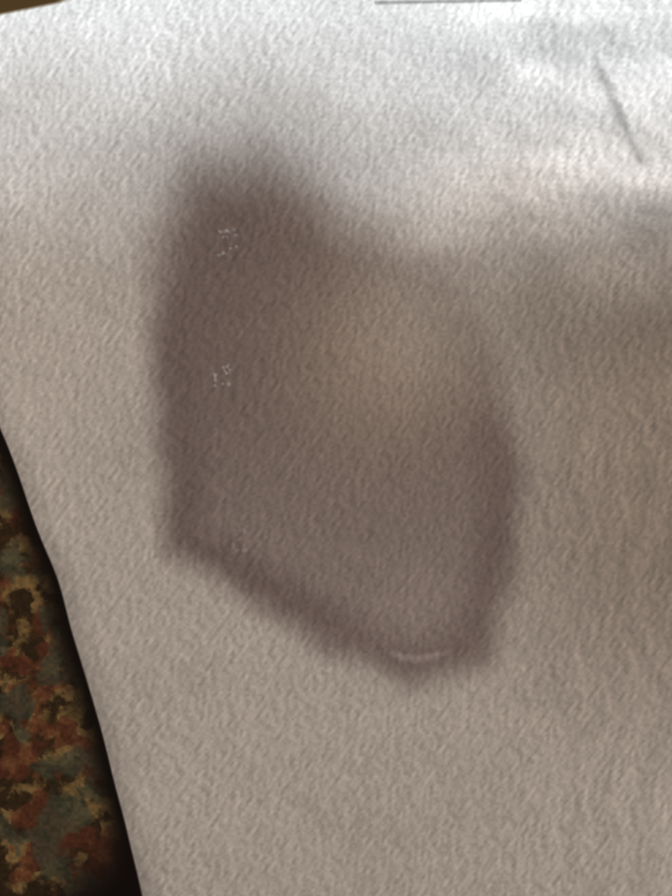
This texture is drawn by a Shadertoy shader. Its source:

```glsl
const vec3 CLOTH_LIGHT = vec3(0.90, 0.905, 0.905);
const vec3 CLOTH_MID = vec3(0.605, 0.555, 0.51);
const vec3 CLOTH_SHADE = vec3(0.51, 0.45, 0.40);
const vec3 STAIN_DARK = vec3(0.375, 0.315, 0.29);
const vec3 STAIN_WARM = vec3(0.50, 0.43, 0.375);
const vec3 STAIN_GREY = vec3(0.47, 0.412, 0.38);
const vec3 RUG_DARK = vec3(0.16, 0.115, 0.07);
const vec3 RUG_GOLD = vec3(0.38, 0.29, 0.17);
const vec3 RUG_RED = vec3(0.30, 0.15, 0.10);
const vec3 RUG_TEAL = vec3(0.21, 0.21, 0.16);
const vec3 GAP_BLACK = vec3(0.07, 0.05, 0.04);
const float NAP_SCALE = 190.0;
const float NAP_STRENGTH = 0.13;
const float RIPPLE_STRENGTH = 0.03;
const int FLECKS = 36;
const int CORNERS = 15;
const vec2 OUTLINE[CORNERS] = vec2[CORNERS](
    vec2(0.210, 0.805), vec2(0.290, 0.815), vec2(0.385, 0.755),
    vec2(0.515, 0.700), vec2(0.545, 0.610), vec2(0.583, 0.480),
    vec2(0.577, 0.370), vec2(0.543, 0.262), vec2(0.455, 0.236),
    vec2(0.375, 0.268), vec2(0.283, 0.323), vec2(0.186, 0.388),
    vec2(0.177, 0.505), vec2(0.168, 0.620), vec2(0.183, 0.740));

float hash(vec2 p) {
    return fract(sin(dot(p, vec2(127.1, 311.7))) * 43758.5453);
}

float noise(vec2 p) {
    vec2 i = floor(p), f = fract(p);
    f = f * f * (3.0 - 2.0 * f);
    return mix(mix(hash(i), hash(i + vec2(1, 0)), f.x),
               mix(hash(i + vec2(0, 1)), hash(i + vec2(1, 1)), f.x), f.y);
}

float fbm(vec2 p) {
    float sum = 0.0, gain = 0.5;
    for (int i = 0; i < 4; i++) {
        sum += gain * noise(p);
        p = mat2(1.6, 1.2, -1.2, 1.6) * p + 7.3;
        gain *= 0.5;
    }
    return sum;
}

float segment(vec2 p, vec2 a, vec2 b) {
    vec2 pa = p - a, ba = b - a;
    return length(pa - ba * clamp(dot(pa, ba) / dot(ba, ba), 0.0, 1.0));
}

float blob(vec2 p, vec2 center, vec2 radius) {
    vec2 q = (p - center) / radius;
    return exp(-dot(q, q));
}

// Signed distance to the stain outline, negative inside
float stainDistance(vec2 p) {
    float d = 10.0, side = 1.0;
    for (int i = 0, j = CORNERS - 1; i < CORNERS; j = i, i++) {
        vec2 a = OUTLINE[i], b = OUTLINE[j];
        d = min(d, segment(p, a, b));
        if ((a.y > p.y) != (b.y > p.y) &&
            p.x < a.x + (b.x - a.x) * (p.y - a.y) / (b.y - a.y)) side = -side;
    }
    return side * d;
}

vec3 rug(vec2 p, float edge) {
    vec2 q = p + 0.008 * vec2(fbm(p * 50.0), fbm(p * 50.0 + 9.0));
    vec3 col = mix(RUG_DARK, RUG_GOLD, smoothstep(0.40, 0.66, fbm(q * 65.0)));
    col = mix(col, RUG_RED, 0.65 * smoothstep(0.46, 0.60, fbm(q * 42.0 + 4.0)));
    col = mix(col, RUG_TEAL, 0.65 * smoothstep(0.48, 0.60, fbm(q * 32.0 + 13.0)));
    col *= 0.9 + 0.25 * noise(p * 260.0);
    float open = smoothstep(0.0, 0.035, -edge) * smoothstep(-0.03, 0.09, p.y + 0.9 * (0.1 - p.x));
    return mix(GAP_BLACK, col, open);
}

vec3 cloth(vec2 p) {
    // Window light from the top, reaching lower on the right
    float wobble = fbm(p * vec2(7.0, 10.0)) - 0.47;
    float right = smoothstep(0.30, 0.62, p.x);
    float light = smoothstep(mix(0.62, 0.61, right), mix(1.03, 0.96, right), p.y + 0.08 * wobble);
    vec3 col = mix(CLOTH_MID, CLOTH_SHADE, smoothstep(0.40, 0.75, p.x) * smoothstep(0.05, 0.42, p.y));
    col = mix(col, CLOTH_LIGHT, light);
    col *= 1.0 + 0.06 * blob(p, vec2(0.03, 0.62), vec2(0.09, 0.25));
    col *= 1.0 - 0.08 * blob(p, vec2(0.70, 0.64), vec2(0.20, 0.05));
    col *= 1.0 + 0.11 * blob(p, vec2(0.58, 0.80), vec2(0.14, 0.06));
    col *= 1.0 - 0.12 * blob(p, vec2(0.30, 0.82), vec2(0.14, 0.08));

    // Folds at the upper right, upright ripples at the lower right
    float folds = fbm(vec2(p.x * 9.0 - p.y * 6.0, p.y * 24.0 + p.x * 5.0)) - 0.47;
    col *= 1.0 + 0.42 * folds * right * smoothstep(0.62, 0.74, p.y);
    float ripple = sin(p.x * 150.0 + 22.0 * fbm(p * vec2(11.0, 9.0)));
    col *= 1.0 + RIPPLE_STRENGTH * ripple * smoothstep(0.45, 0.72, p.x) * smoothstep(0.68, 0.5, p.y);
    float crease = segment(p, vec2(0.668, 0.925), vec2(0.715, 0.82)) + 0.006 * noise(p * 45.0);
    col *= 1.0 - 0.20 * smoothstep(0.014, 0.0, crease);
    return col * (1.0 + 0.10 * wobble);
}

vec3 addStain(vec3 col, vec2 p) {
    float d = stainDistance(p) + 0.022 * (fbm(p * 22.0) - 0.47);
    float faint = smoothstep(0.34, 0.48, p.x) * smoothstep(0.50, 0.64, p.y);
    float soft = mix(0.024, 0.060, smoothstep(0.60, 0.80, p.y));
    float cover = smoothstep(soft, -soft, d) * mix(0.94, 0.45, faint);
    vec3 tone = mix(STAIN_DARK, STAIN_GREY, smoothstep(-0.02, -0.07, d) * smoothstep(0.62, 0.36, p.y) * 0.7);
    tone = mix(tone, STAIN_WARM, blob(p, vec2(0.43, 0.60), vec2(0.13, 0.13)));
    tone = mix(tone, STAIN_GREY * 1.05, 0.7 * blob(p, vec2(0.46, 0.325), vec2(0.065, 0.055)));
    col = mix(col, tone, cover);
    float crescent = abs(length(p - vec2(0.465, 0.32)) - 0.055);
    return col + 0.08 * smoothstep(0.008, 0.0, crescent) * smoothstep(0.278, 0.268, p.y);
}

void mainImage(out vec4 fragColor, in vec2 fragCoord) {
    vec2 p = fragCoord / iResolution.y;
    vec3 col = addStain(cloth(p), p);

    // Short slanted nap
    vec2 q = mat2(0.8, 0.6, -0.6, 0.8) * p * NAP_SCALE;
    float nap = noise(q * vec2(1.3, 0.8)) - noise(q * vec2(1.3, 0.8) + vec2(0.7, 0.5));
    col *= 1.0 + NAP_STRENGTH * nap + 0.08 * (noise(p * 330.0) - 0.5) + 0.06 * (fbm(p * 55.0) - 0.47);

    // Pale flecks in three clusters
    for (int i = 0; i < FLECKS; i++) {
        float k = float(i), group = mod(k, 3.0);
        vec2 center = vec2(0.246 + 0.009 * group, group < 0.5 ? 0.58 : group < 1.5 ? 0.73 : 0.395);
        vec2 jitter = vec2(hash(vec2(k, 1.0)), hash(vec2(k, 2.0))) - 0.5;
        float away = length(p - center - jitter * vec2(0.024, 0.03)) + 0.003 * noise(p * 300.0);
        float fleck = smoothstep(0.005, 0.001, away);
        col = mix(col, vec3(0.68, 0.66, 0.66), fleck * (group > 1.5 ? 0.18 : 0.4));
    }

    // Cushion side, rug behind it and the strip along the top
    float edge = p.x - (0.158 - 0.2 * p.y - 0.2 * p.y * p.y) + 0.006 * (noise(p * 14.0) - 0.5);
    col *= mix(0.88, 1.0, smoothstep(0.0, 0.03, edge));
    col = mix(rug(p, edge), col, smoothstep(-0.002, 0.002, edge));
    float corner = p.y - 0.984 - 0.2 * p.x;
    col = mix(col, RUG_GOLD * 0.8, smoothstep(-0.003, 0.003, corner) * smoothstep(0.085, 0.06, p.x));
    float seam = segment(p, vec2(0.42, 0.997), vec2(0.58, 1.0));
    col *= 1.0 - 0.3 * smoothstep(0.004, 0.0, seam);
    fragColor = vec4(clamp(col, 0.0, 1.0), 1.0);
}
```
